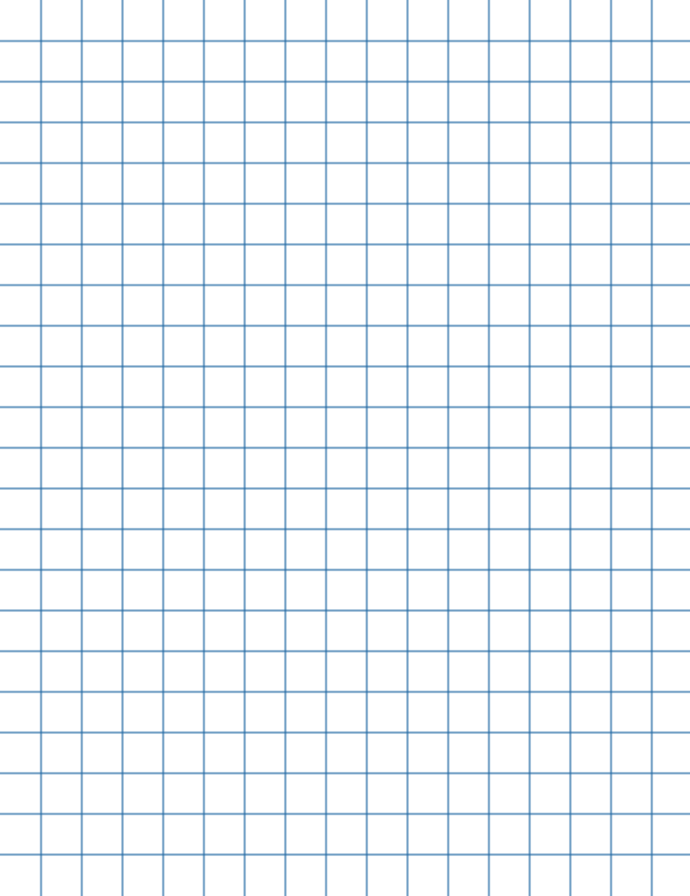
A Shadertoy shader for this pattern:

```glsl
// Blank graph paper: a square grid of thin, soft blue lines on white.

// Ink coverage of evenly spaced lines along each axis, numbered from 1 to lastLine.
vec2 gridCoverage(vec2 p, float pixel) {
    vec2 pitch = vec2(0.04544, 0.0454);
    vec2 lastLine = vec2(16.0, 21.0);
    vec2 lineIndex = clamp(round((p - 0.0004) / pitch), vec2(1.0), lastLine);
    vec2 dist = abs(p - 0.0004 - lineIndex * pitch);

    // Widen and fade the stroke together when pixels are coarse.
    float strokeRadius = 0.0023;
    float softRadius = max(strokeRadius, 1.15 * pixel);
    return 0.65 * strokeRadius / softRadius * (1.0 - smoothstep(0.0, softRadius, dist));
}

void mainImage(out vec4 fragColor, in vec2 fragCoord) {
    // Canvas height is one unit, measured from the top left corner.
    float pixel = 1.0 / iResolution.y;
    vec2 p = vec2(fragCoord.x, iResolution.y - fragCoord.y) * pixel;

    // Crossing strokes overlap and darken slightly.
    vec2 coverage = gridCoverage(p, pixel);
    float ink = 1.0 - (1.0 - coverage.x) * (1.0 - coverage.y);

    vec3 paper = vec3(1.0);
    vec3 blueInk = vec3(0.13, 0.41, 0.64);
    fragColor = vec4(mix(paper, blueInk, ink), 1.0);
}
```
